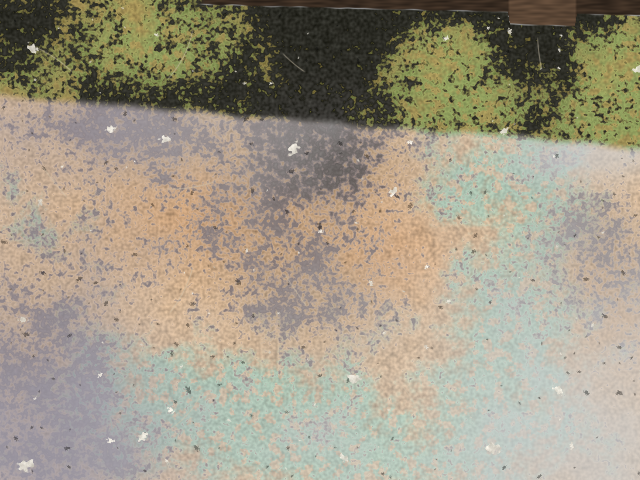
Reproduce this texture procedurally as a Shadertoy shader.

```glsl
// Shallow pond bed: silt, algae and dark mud under hazy water, with a shaded bank at the top.

vec2 hash2(vec2 p) {
    vec3 q = fract(p.xyx * vec3(.1031, .1030, .0973));
    q += dot(q, q.yzx + 33.33);
    return fract((q.xx + q.yz) * q.zy);
}

float gradientDot(vec2 cell, vec2 offset) {
    float angle = 6.2832 * hash2(cell).x;
    return dot(vec2(cos(angle), sin(angle)), offset);
}

float noise(vec2 p) {
    vec2 i = floor(p), f = p - i, e = vec2(1, 0);
    vec2 u = f * f * f * (f * (f * 6. - 15.) + 10.);
    return mix(mix(gradientDot(i, f), gradientDot(i + e, f - e), u.x),
               mix(gradientDot(i + e.yx, f - e.yx), gradientDot(i + 1., f - 1.), u.x), u.y);
}

float fbm(vec2 p) {
    float sum = 0., gain = 1.;
    for (int i = 0; i < 5; i++) {
        sum += gain * noise(p);
        p = mat2(1.6, 1.2, -1.2, 1.6) * p + 7.3;
        gain *= .55;
    }
    return sum;
}

// Soft elliptical patch
float patchAt(vec2 p, float x, float y, float w, float h) {
    vec2 d = (p - vec2(x, y)) / vec2(w, h);
    return exp(-dot(d, d));
}

// Scattered ragged flecks: cells per unit, chance, radius range
float flecks(vec2 p, float cells, float chance, vec2 radii, float blur) {
    float cover = 0.;
    vec2 home = floor(p * cells);
    for (int k = 0; k < 9; k++) {
        vec2 cell = home + vec2(k % 3 - 1, k / 3 - 1);
        vec2 h = hash2(cell + 19.7), g = hash2(cell + 71.3);
        vec2 d = p - (cell + .1 + .8 * h) / cells;
        float a = 6.2832 * g.y;
        d = mat2(cos(a), sin(a), -sin(a), cos(a)) * d * vec2(.8, 1.25);
        float r = mix(radii.x, radii.y, fract(h.x * 7.) * fract(h.y * 5.));
        float ragged = r * (1. + 1.1 * noise(p * 1.3 / r + cell));
        cover = max(cover, step(g.x, chance) * smoothstep(blur, -blur, length(d) - ragged));
    }
    return cover;
}

// Thin bent stalks, one per chosen cell
float stalks(vec2 p, float blur) {
    vec2 cell = floor(p * 4.), h = hash2(cell + 5.1), g = hash2(cell + 40.);
    vec2 d = p - (cell + .4 + .2 * h) / 4.;
    float a = 3.1416 * h.x;
    d = mat2(cos(a), sin(a), -sin(a), cos(a)) * d;
    float len = .02 + .05 * g.y;
    d.y += (g.y - .5) * 8. * d.x * d.x;
    return step(g.x, .5) * smoothstep(blur, -blur, abs(d.y) - .0008) * smoothstep(len, len - .01, abs(d.x));
}

void mainImage(out vec4 fragColor, in vec2 fragCoord) {
    vec2 p = fragCoord / iResolution.y;
    float blur = max(1. / iResolution.y, .0015);
    float broad = fbm(p * 3.2 + 4.), ragged = fbm(p * 13. + 31.);
    float grain = fbm(p * 55.), fine = noise(p * 140. + 11.);
    float bank = smoothstep(-.012, .012, p.y - .80 + .083 * p.x - .012 * noise(p * 9.));

    // Silt and algae, broken by round silt spots
    float algae = .9 * patchAt(p, .40, .16, .28, .17) + .9 * patchAt(p, .75, .08, .35, .16)
                + .9 * patchAt(p, 1.08, .27, .16, .22) + .8 * patchAt(p, 1.05, .62, .22, .12)
                + .4 * patchAt(p, .08, .55, .16, .12) + .85 * bank;
    float green = smoothstep(.2, .9, algae + .6 * broad + .55 * ragged + .25 * grain);
    float spots = flecks(p + .004 * ragged, 40., .85, vec2(.005, .014), .003);
    green *= 1. - .85 * spots;
    vec3 silt = mix(vec3(.84, .72, .59), vec3(.68, .60, .36), bank);
    float rust = patchAt(p, .82, .47, .14, .12) + patchAt(p, .42, .55, .22, .13) + patchAt(p, 1.3, .33, .12, .15);
    silt = mix(silt, vec3(.82, .63, .46), .6 * rust * (1. - bank));
    vec3 weed = mix(vec3(.65, .76, .67), vec3(.58, .64, .38), bank);
    vec3 col = mix(silt, weed, green);
    col *= 1. + .13 * grain + .22 * fine + .09 * ragged;

    // Mud that thins out into loose grains, almost black under the bank
    float mud = 1.1 * patchAt(p, .66, .90, .16, .15) + .85 * patchAt(p, .04, .97, .16, .12)
              + .75 * patchAt(p, 1.12, .88, .09, .12) + 1.1 * patchAt(p, 1.0, 1.03, .55, .08)
              + .8 * patchAt(p, .70, .66, .17, .10) + .65 * patchAt(p, .25, .74, .28, .10)
              + .6 * patchAt(p, .62, .40, .2, .18) + .6 * patchAt(p, .06, .24, .18, .24)
              + .55 * patchAt(p, 1.25, .47, .13, .18) + .4 * patchAt(p, .25, .04, .2, .09)
              + .35 * patchAt(p, .4, .55, .3, .15) + .2 * bank;
    float density = mud + .35 * broad + .45 * ragged;
    float level = density + .65 * grain + .65 * fine;
    vec3 mudTone = mix(vec3(.46, .42, .43), vec3(.15, .15, .13), bank);
    mudTone = mix(mudTone, vec3(.24, .23, .23), smoothstep(.7, 1.2, level) * patchAt(p, .70, .66, .22, .14));
    vec3 thinMud = mix(vec3(.64, .57, .53), vec3(.40, .37, .22), bank);
    col = mix(col, thinMud, .75 * smoothstep(.3, .6, level));
    col = mix(col, mudTone, smoothstep(.5, .85, level) * mix(.8, .96, bank));
    col += smoothstep(.3, .6, density) * (.05 * grain + .09 * fine);

    // Sky reflected in the open water
    float sky = .10 + .6 * patchAt(p, 1.22, .12, .35, .32) + .5 * patchAt(p, 0., .02, .42, .35)
              + .55 * patchAt(p, 1.25, .68, .17, .07) + .3 * patchAt(p, .2, .73, .4, .1)
              + .2 * patchAt(p, .6, .05, .5, .2) + .25 * broad + .08 * ragged;
    vec3 skyTone = mix(vec3(.63, .62, .68), vec3(.80, .81, .82), smoothstep(.05, .7, p.x));
    col = mix(col, skyTone, clamp(sky, 0., .7) * (1. - bank));

    // Dark crumbs, stalks and pale debris
    col = mix(col, col * .5, .75 * flecks(p + 3., 26., .35, vec2(.0012, .006), blur));
    col = mix(col, vec3(.82, .77, .68), .6 * stalks(p, blur));
    float debris = flecks(p + 8., 8., .22, vec2(.003, .015), blur);
    debris = max(debris, flecks(p + 2., 22., .12, vec2(.001, .005), blur));
    col = mix(col, vec3(.90, .88, .83) + .2 * grain, .9 * debris);

    // Timber edge with a bright wet line
    float post = smoothstep(.003, -.003, abs(p.x - 1.13) - .07);
    float edge = 1.001 - .025 * p.x - .025 * post + .002 * noise(p * 30.);
    float right = smoothstep(.41, .43, p.x);
    vec3 timber = vec3(.22, .17, .13) * (1. + .6 * post + .5 * noise(p * vec2(25, 160)));
    col = mix(col, timber, right * smoothstep(-blur, blur, p.y - edge));
    float glint = smoothstep(blur, -blur, abs(p.y - edge) - .001) * smoothstep(-.3, .2, noise(p * 18.));
    col = mix(col, vec3(.72, .74, .76), .75 * right * glint);

    fragColor = vec4(clamp(col, 0., 1.), 1.);
}
```
